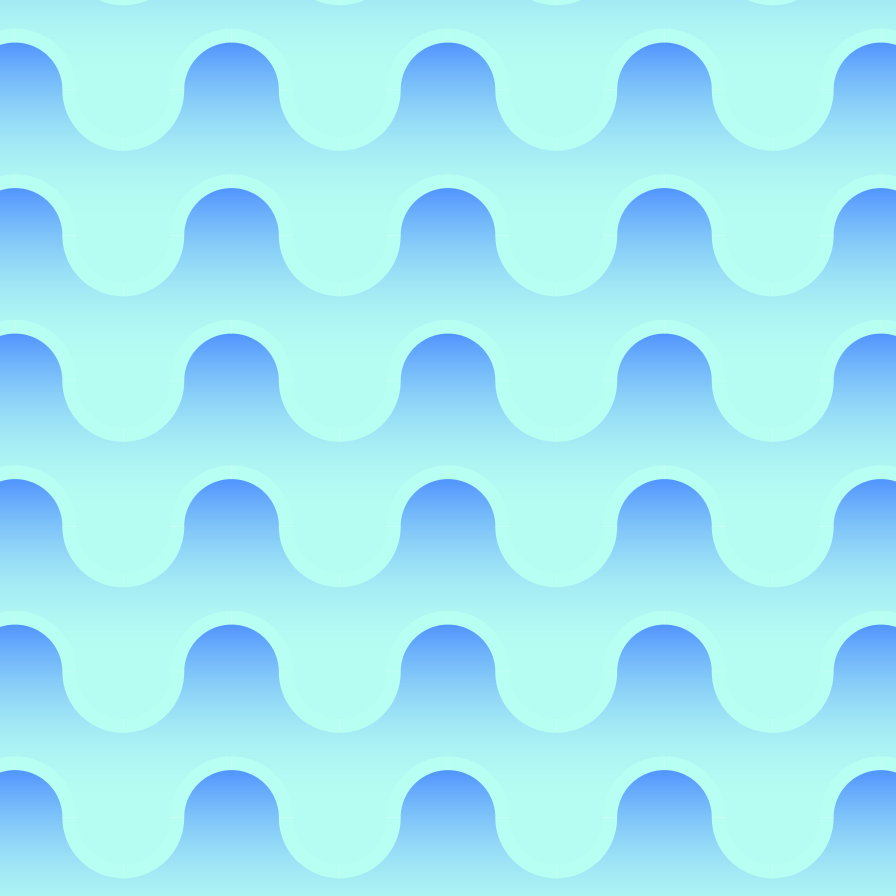
A WebGL 1 fragment shader for this pattern:

```glsl
precision highp float;
// Six rows of scalloped waves: mint ribbons of joined half circles over blue-to-mint fades.

uniform vec2 u_resolution;

const vec2 PITCH = vec2(0.2416, 0.1624);   // one wave across, one row down
const vec2 ANCHOR = vec2(0.5, 0.0877);     // centre of an arch in the lowest row
const float RADIUS = PITCH.x * 0.25;       // middle line of the ribbon
const float HALF_WIDTH = 0.0076;
const float FADE_LENGTH = 0.202;
const float HAIRLINE = 0.0003;

const vec3 DEEP_BLUE = vec3(0.32, 0.58, 1.0);
const vec3 PALE_AQUA = vec3(0.71, 0.99, 0.95);
const vec3 MINT = vec3(0.717, 1.0, 0.948);
const vec3 GLINT = vec3(0.87, 1.0, 0.97);

// Share of a pixel that lies inside a distance field.
float coverage(float dist, float pixel) {
  return clamp(0.5 - dist / pixel, 0.0, 1.0);
}

// Distance to the nearest multiple of a period.
float foldDistance(float x, float period) {
  return abs(fract(x / period + 0.5) - 0.5) * period;
}

// Signed distance to the wave line: positive below it, negative above.
float waveDistance(float archX, float troughX, float y, float radius) {
  return y > 0.0 ? radius - length(vec2(archX, y))
                 : length(vec2(troughX, y)) - radius;
}

// Eased vertical fade, deepest at the underside of an arch.
vec3 waterColor(float depth) {
  float remaining = 1.0 - clamp(depth / FADE_LENGTH, 0.0, 1.0);
  return mix(PALE_AQUA, DEEP_BLUE, remaining * remaining);
}

void main() {
  vec2 p = gl_FragCoord.xy / u_resolution - ANCHOR;
  float pixel = 1.0 / min(u_resolution.x, u_resolution.y);

  // Position within one row and one wave
  float y = (fract(p.y / PITCH.y + 0.5) - 0.5) * PITCH.y;
  float archX = foldDistance(p.x, PITCH.x);
  float troughX = 0.5 * PITCH.x - archX;
  float wave = waveDistance(archX, troughX, y, RADIUS);

  // The row above fades out behind this row
  float depth = RADIUS - HALF_WIDTH - y;
  vec3 color = mix(waterColor(depth + PITCH.y), waterColor(depth),
                   coverage(-wave, pixel));

  // Ribbon
  float ribbon = coverage(abs(wave) - HALF_WIDTH, pixel);
  color = mix(color, MINT, ribbon);

  // Hairline seams where the quarter arcs join, and a faint upper rim
  float seamDist = min(min(archX, troughX), abs(y));
  float seam = coverage(seamDist - HAIRLINE, pixel) * ribbon;
  float rim = coverage(abs(wave + HALF_WIDTH) - HAIRLINE, pixel);
  color = mix(color, GLINT, max(0.6 * seam, 0.12 * rim));

  gl_FragColor = vec4(color, 1.0);
}
```
